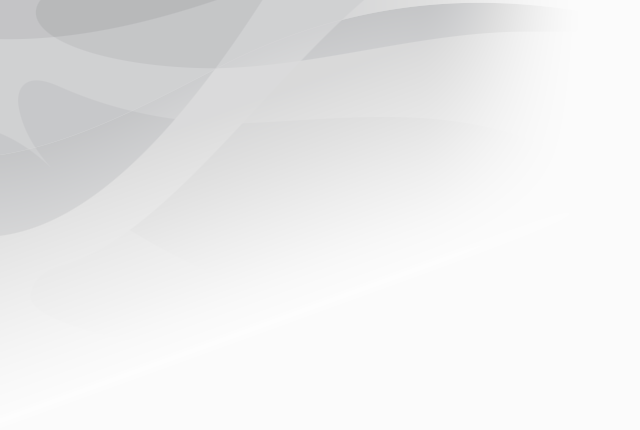
A Shadertoy shader for this background:

```glsl
// Sheet units: x runs right, y runs down from the top edge
const vec2 SHEET = vec2(7.68, 5.16);
const float PAPER = 0.986;

// Cubic through four heights evenly spaced over [start, end]
float cubicThrough(float x, float start, float end, vec4 h) {
    float t = 3.0 * (x - start) / (end - start);
    vec3 k = t - vec3(1.0, 2.0, 3.0);
    return -h.x * k.x * k.y * k.z / 6.0 + h.y * t * k.y * k.z / 2.0
           - h.z * t * k.x * k.z / 2.0 + h.w * t * k.x * k.y / 6.0;
}

// Intersection of two fields with a rounded corner
float roundedMin(float a, float b, float radius) {
    float h = max(radius - abs(a - b), 0.0) / radius;
    return min(a, b) - h * h * radius * 0.25;
}

// Antialiased coverage, 1 where the field is positive
float cover(float field) {
    return clamp(0.5 + field / max(fwidth(field), 1e-5), 0.0, 1.0);
}

// Long rising wave
float risingWave(float x) {
    return x < 2.6 ? cubicThrough(x, 0.0, 2.6, vec4(1.86, 1.63, 1.26, 0.82))
                   : cubicThrough(x, 2.6, 5.9, vec4(0.82, 0.355, 0.10, 0.035));
}

// Hanging lobe with a tail to the right
float lobeField(vec2 p) {
    vec2 radii = vec2(2.17, 0.67);
    float ellipse = (1.0 - length((p - vec2(2.6, 0.15)) / radii)) * radii.y;
    float tail = mix(0.82, 0.38, smoothstep(2.5, 6.3, p.x)) - p.y;
    return p.x < 2.6 ? ellipse : tail;
}

// Leaf with a rounded nose and a long upper edge
float leafField(vec2 p) {
    float top = p.x < 2.9 ? cubicThrough(p.x, 0.65, 2.9, vec4(1.01, 1.285, 1.435, 1.48))
                          : cubicThrough(p.x, 2.9, 6.2, vec4(1.48, 1.42, 1.42, 1.62));
    float left = cubicThrough(p.y, 1.07, 2.0, vec4(0.21, 0.245, 0.375, 0.60));
    return roundedMin(p.y - top, p.x - left, 0.5);
}

// Area right of the sweeping ribbon, rounded at its lower left
float ribbonOuterField(vec2 p) {
    float edge = cubicThrough(p.x, 0.6, 4.37, vec4(3.22, 2.52, 1.26, 0.0));
    float sag = max(p.y - 3.55, 0.0);
    return roundedMin(p.y - edge, p.x - 0.36 - 4.0 * sag * sag, 0.4);
}

// Soft slanted falloff from grey to paper
float slantedFade(float rise) {
    float grey = pow(clamp(rise / 2.6, 0.0, 1.05), 1.3);
    float streak = exp(-rise * rise * 400.0);
    return PAPER - 0.122 * grey + 0.006 * streak;
}

void mainImage(out vec4 fragColor, in vec2 fragCoord) {
    vec2 uv = fragCoord / iResolution.xy;
    vec2 p = vec2(uv.x, 1.0 - uv.y) * SHEET;

    // Region masks
    float depth = p.y - risingWave(p.x);
    float belowWave = cover(depth);
    float lobe = cover(lobeField(p));
    float leaf = cover(leafField(p));
    float cap = cover(cubicThrough(p.x, 0.0, 2.6, vec4(0.47, 0.42, 0.255, 0.0)) - p.y);
    float inner = cover(cubicThrough(p.x, 0.0, 3.15, vec4(2.83, 2.40, 1.43, 0.0)) - p.y);
    float outer = cover(ribbonOuterField(p));
    float ribbon = (1.0 - inner) * (1.0 - outer);
    float spike = 1.6 + 0.4 * p.x + 0.444 * p.x * p.x;
    float light = (1.0 - leaf) * cover(min(spike, 2.0) - p.y);

    // Lower field
    float rise = 5.05 - 0.364 * p.x - p.y;
    float tone = slantedFade(rise);
    float veil = smoothstep(0.6, 2.2, rise);
    tone -= outer * (0.006 * smoothstep(0.3, 1.0, rise) + 0.016 * leaf * veil);

    // Dark bands under the wave
    float shade = 0.775 + 0.065 * max(depth, 0.0);
    tone = mix(tone, shade + 0.03 * light, inner * belowWave);
    tone = mix(tone, shade + 0.045 * ribbon, lobe * belowWave * (1.0 - inner));

    // Overlapping sheets above the wave
    float upper = 0.785 + 0.035 * light - inner * (0.045 * lobe + 0.05 * cap);
    upper += 0.03 * outer * clamp(p.x - 3.4, 0.0, 3.0);
    tone = mix(upper, tone, belowWave);

    // Right fade and cool tint in the darker greys
    tone = mix(tone, PAPER, smoothstep(5.0, 7.1, p.x));
    float cool = 1.0 - smoothstep(0.80, 0.88, tone);
    fragColor = vec4(tone + cool * vec3(-0.003, 0.0, 0.006), 1.0);
}
```
